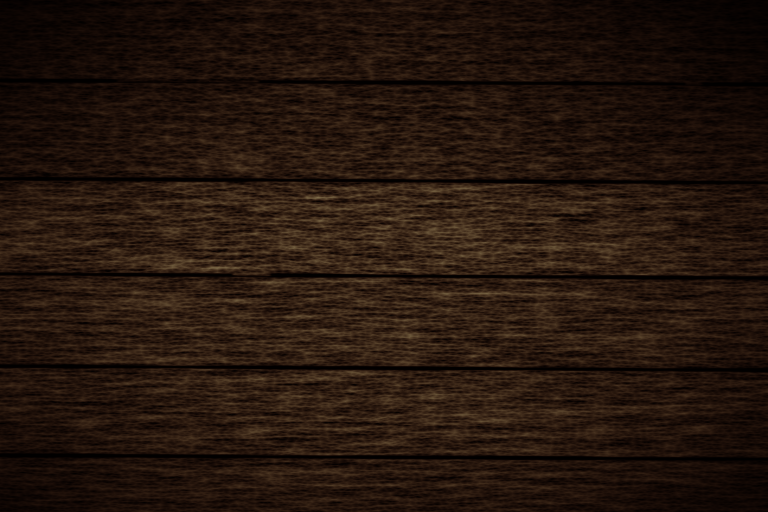
This texture is drawn by a Shadertoy shader. Its source:

```glsl
// Dark, worn horizontal wooden planks with black gaps, fine grain and a vignette.

const int SEAM_COUNT = 5;
const float SEAM_HALF_WIDTH = 0.0038;
const float SEAM_TILT = 0.008;              // drop of each seam across the canvas
const vec3 LIT_WOOD = vec3(0.25, 0.17, 0.105);
const vec3 TONE_CURVE = vec3(1.0, 1.35, 1.5); // darker wood turns redder
const float PLANK_TONE[6] = float[6](0.92, 1.0, 0.97, 1.1, 0.88, 0.95);
const int FIGURED_PLANK = 3;                // plank with knot and arched rings
const float GRAIN_CONTRAST = 1.3;
const float RING_DEPTH = 0.38;
const vec2 LIGHT_CENTRE = vec2(0.48, 0.43);
const float LIGHT_PEAK = 0.9;

// Wood slivers bridging a gap: seam index, start x, end x
const vec3 SLIVERS[3] = vec3[3](
    vec3(4.0, 0.15, 0.34), vec3(2.0, 0.30, 0.355), vec3(4.0, 0.89, 0.918));

vec2 hash2(vec2 p) {
    vec3 a = fract(p.xyx * vec3(0.1031, 0.1030, 0.0973));
    a += dot(a, a.yzx + 33.33);
    return fract((a.xx + a.yz) * a.zy);
}

// Distance to the nearest random cell point
float cellular(vec2 p) {
    vec2 cell = floor(p), f = p - cell;
    float nearest = 2.0;
    for (int j = -1; j <= 1; j++)
        for (int i = -1; i <= 1; i++) {
            vec2 o = vec2(i, j);
            vec2 d = o + hash2(cell + o + 100.0) - f;
            nearest = min(nearest, dot(d, d));
        }
    return sqrt(nearest);
}

// Layered sines, roughly -1 to 1
float waves(float x, float seed) {
    return 0.5 * sin(x * 4.0 + seed) + 0.3 * sin(x * 9.7 + seed * 2.3)
         + 0.2 * sin(x * 23.0 + seed * 4.1);
}

// Seam heights: planks grow slightly towards the top
float seamHeight(float k, float x) {
    return 0.107 + 0.171 * k + 0.003 * k * k - SEAM_TILT * (x - 0.5);
}

// Growth-ring field; v runs from -0.5 to 0.5 across the plank
float ringField(vec2 p, float v, int plank) {
    float seed = float(plank) * 2.7;
    if (plank != FIGURED_PLANK)
        return v * 2.2 + 0.12 * waves(p.x * 0.8, seed) + 0.05 * sin(v * 17.0 + p.x * 3.0);
    float wobble = 0.07 * waves(p.x * 2.5 + v, seed);
    float lean = 0.12 * (p.x - 0.2);
    float knot = length(vec2((p.x - 0.18) / 0.36, (v - 0.07 - lean + wobble) / 0.30));
    float arch = length(vec2((p.x - 1.55) / 0.80, (v - 0.05 + wobble) / 0.36));
    return min(knot, arch) + 0.04 * waves(v * 5.0 + p.x, seed);
}

float woodShade(vec2 p, float v, int plank) {
    float id = float(plank);
    vec2 q = p + vec2(id * 3.7, id * 5.3);
    q.y += 0.004 * waves(p.x, id);
    float rough = smoothstep(2.5, 4.5, id);   // upper planks are weathered

    // Long fibres, short pores and fine speckle
    float fibre = cellular(q * vec2(mix(3.0, 9.0, rough), 75.0)) - 0.43;
    float pore = cellular(q * vec2(mix(15.0, 32.0, rough), 150.0)) - 0.43;
    float speckle = cellular(q * vec2(80.0, 230.0)) - 0.43;
    float grain = 0.55 * fibre + 0.85 * pore + 0.6 * speckle;

    // Rings darken gradually, end sharply and are broken up by the pores
    float s = fract(ringField(p, v, plank) * 3.0 + 0.15 * pore);
    float ring = smoothstep(0.5, 0.92, s) * (1.0 - smoothstep(0.92, 1.0, s));
    ring *= 0.55 + 0.45 * waves(p.x * 0.7 + v * 2.0, id + 1.0);
    float blotch = 0.07 * waves(p.x * 1.3 + v, id * 3.1);
    return max(1.05 + GRAIN_CONTRAST * grain + blotch - RING_DEPTH * ring, 0.12);
}

void mainImage(out vec4 fragColor, in vec2 fragCoord) {
    vec2 uv = fragCoord / iResolution.xy;
    vec2 p = fragCoord / iResolution.y;
    float pixel = 1.0 / iResolution.y;

    // Plank index, and darkness of the gaps
    int plank = 0;
    float gap = 0.0, shadow = 0.0;
    for (int k = 0; k < SEAM_COUNT; k++) {
        float fk = float(k);
        float d = uv.y - seamHeight(fk, uv.x);
        if (d > 0.0) plank++;
        float halfWidth = SEAM_HALF_WIDTH * (0.9 + 0.25 * waves(p.x * 2.0, fk * 1.9));
        float open = 1.0 - smoothstep(-pixel, pixel, abs(d) - halfWidth);
        for (int i = 0; i < 3; i++) {
            vec3 sliver = SLIVERS[i];
            float along = smoothstep(sliver.y, sliver.y + 0.006, uv.x)
                        * (1.0 - smoothstep(sliver.z - 0.006, sliver.z, uv.x));
            float upper = smoothstep(-0.0015 - pixel, -0.0015 + pixel, d);
            if (sliver.x == fk) open *= 1.0 - 0.9 * along * upper;
        }
        gap = max(gap, open);
        shadow = max(shadow, exp(-abs(d) / 0.006));
    }

    float low = seamHeight(float(plank) - 1.0, uv.x);
    float high = seamHeight(float(plank), uv.x);
    float v = (uv.y - low) / (high - low) - 0.5;

    // Vignette, falling off fastest in the corners
    vec2 c = (uv - LIGHT_CENTRE) * (uv - LIGHT_CENTRE);
    float light = LIGHT_PEAK * exp(-2.0 * c.x - 2.1 * c.y - 12.0 * c.x * c.y);

    float tone = light * PLANK_TONE[plank] * woodShade(p, v, plank);
    tone *= (1.0 - 0.3 * shadow) * (1.0 - 0.96 * gap);
    fragColor = vec4(LIT_WOOD * pow(vec3(max(tone, 0.001)), TONE_CURVE), 1.0);
}
```
